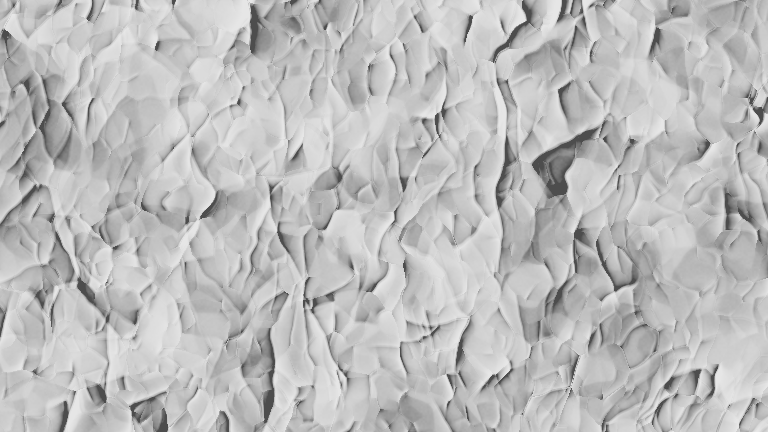
Write a Shadertoy shader that draws this texture.

```glsl
// Crumpled white paper under raking light from the upper left.
// Layers of warped Voronoi facets get random tilts and one-sided fold shading;
// the summed light is then mapped to greys with a long dark tail.

#define LAYERS 5
#define BASE_SCALE 3.5      // facets per canvas height in the coarsest layer
#define SCALE_STEP 1.62     // growth of facet count per layer
#define STRETCH vec2(1.2, 0.85)
#define LIGHT_DIR vec2(-0.91, 0.42)
#define TILT 1.25           // tone spread between facets
#define FOLD 4.8            // strength of fold shading
#define SOFTNESS 0.0045     // edge width in canvas heights
#define PAPER_WHITE 0.925
#define SHADE_DEPTH 0.148
#define SHADE_CURVE 0.6

vec2 hash2(vec2 p) {
    vec3 q = fract(p.xyx * vec3(0.1031, 0.1030, 0.0973));
    q += dot(q, q.yzx + 33.33);
    return fract((q.xx + q.yz) * q.zy);
}

// Smooth two-channel value noise in 0..1
vec2 noise2(vec2 p) {
    vec2 i = floor(p), f = fract(p);
    f = f * f * (3.0 - 2.0 * f);
    vec2 low = mix(hash2(i), hash2(i + vec2(1, 0)), f.x);
    vec2 high = mix(hash2(i + vec2(0, 1)), hash2(i + vec2(1, 1)), f.x);
    return mix(low, high, f.y);
}

float facetTone(vec2 id) {
    return TILT * (hash2(id + 71.0).x - 0.5);
}

// Light on one layer of facets; light is given in the layer's own frame.
// Returns the facet tilt in x and the fold shading in y.
vec2 facets(vec2 p, vec2 light, float soft, float narrow, float seed) {
    vec2 cell = floor(p), nearId = cell, nearVec = vec2(0);
    float best = 1e5;
    for (int y = -1; y <= 1; y++)
    for (int x = -1; x <= 1; x++) {
        vec2 id = cell + vec2(x, y);
        vec2 r = id + hash2(id + seed) - p;
        if (dot(r, r) < best) {
            best = dot(r, r);
            nearId = id;
            nearVec = r;
        }
    }

    // Folds fade in and out along their length
    float fade = smoothstep(0.25, 0.7, noise2(p * 1.3 + seed + 9.0).x);
    float ownTone = facetTone(nearId + seed);
    vec2 tone = vec2(ownTone, 0.0);
    for (int y = -2; y <= 2; y++)
    for (int x = -2; x <= 2; x++) {
        if (x == 0 && y == 0) continue;
        vec2 id = nearId + vec2(x, y);
        vec2 r = id + hash2(id + seed) - p;
        vec2 normal = normalize(r - nearVec);
        float d = max(dot(0.5 * (r + nearVec), normal), 0.0);

        // Both sides of an edge share the same random fold
        vec2 rnd = hash2(nearId + id + 2.0 * seed + 23.0);
        float side = rnd.y < 0.3 ? 1.0 : -1.0;
        float width = narrow * mix(5.0, 17.0, fract(rnd.y * 7.3));
        float fold = FOLD * rnd.x * rnd.x * fade * side * dot(normal, light);
        tone.y += fold * exp(-d * width) * smoothstep(0.0, soft, d);
        tone.x += 0.5 * (facetTone(id + seed) - ownTone) * exp(-d * 2.0 / soft);
    }
    return tone;
}

void mainImage(out vec4 fragColor, in vec2 fragCoord) {
    vec2 p = fragCoord / iResolution.y;

    // Bend the straight facet borders
    vec2 warped = p + 0.060 * (noise2(p * 4.0 + 5.0) - 0.5);
    warped += 0.032 * (noise2(p * 11.0 + 31.0) - 0.5);
    warped += 0.010 * (noise2(p * 32.0 + 57.0) - 0.5);

    // Broad light and dark regions, then facets from coarse to fine
    float shade = 0.75 * (noise2(p * 2.3 + 13.0).x - 0.5);
    shade += 0.5 * (noise2(p * 6.0 + 43.0).x - 0.5);
    float density = mix(0.75, 1.3, noise2(p * 3.0 + 83.0).y);
    float scale = BASE_SCALE;
    for (int i = 0; i < LAYERS; i++) {
        float k = float(i);
        float angle = 0.4 + 0.7 * k;
        mat2 turn = mat2(cos(angle), sin(angle), -sin(angle), cos(angle));
        vec2 light = normalize(turn * (LIGHT_DIR * STRETCH));
        vec2 q = turn * (warped * STRETCH) * scale;

        // Coarse facets tilt little and have narrow folds
        float rise = smoothstep(-1.0, 2.5, k);
        float narrow = mix(2.0, 1.0, rise);
        vec2 tone = facets(q, light, SOFTNESS * scale, narrow, 17.0 * k + 3.0);
        float fine = i == LAYERS - 1 ? 0.7 : 1.0;
        float tilt = mix(0.3, 0.95, rise);
        float fold = mix(0.65, 1.1, rise) * (i > 1 ? density : 1.0);
        shade += fine * dot(tone, vec2(tilt, fold));
        scale *= SCALE_STEP;
    }

    // Faint paper grain
    shade += 0.16 * (noise2(p * 210.0).x - 0.5);

    // Highlights flatten out, shadows deepen quickly
    shade = clamp(shade, -2.4, 3.0);
    float grey = PAPER_WHITE - SHADE_DEPTH * exp(-SHADE_CURVE * shade);
    fragColor = vec4(vec3(grey), 1.0);
}
```
